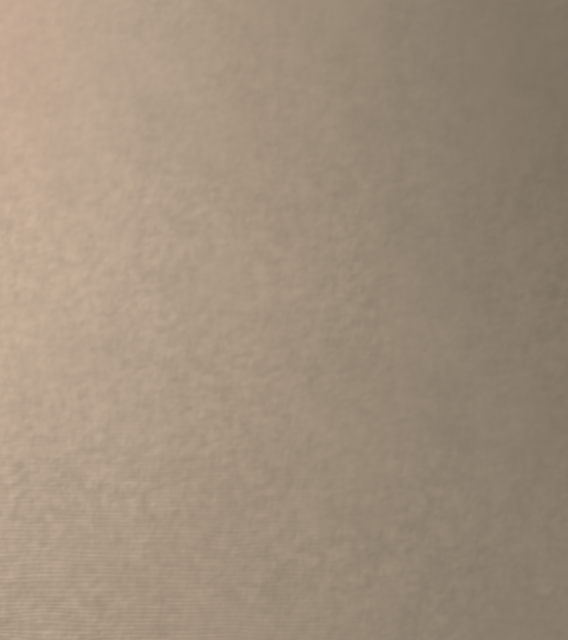
Reproduce this texture procedurally as a Shadertoy shader.

```glsl
// Softly lit beige woven cloth, bright at the left and falling into shade at the right.
#define SHADE_COLOR vec3(0.485, 0.442, 0.383)
#define LIGHT_COLOR vec3(0.780, 0.690, 0.602)
#define BLUSH_COLOR vec3(0.010, -0.008, -0.003)
#define GRAIN_SCALE 92.0
#define GRAIN_AMOUNT 0.085
#define FIBRE_SCALE 165.0
#define FIBRE_AMOUNT 0.050
#define THREAD_COUNT 150.0
#define THREAD_AMOUNT 0.075
#define MOTTLE_SCALE 16.0
#define MOTTLE_AMOUNT 0.024

// Sine-free hash of a lattice point
float hash(vec2 p) {
    vec3 q = fract(vec3(p.xyx) * 0.1031);
    q += dot(q, q.yzx + 33.33);
    return fract((q.x + q.y) * q.z);
}

// Smooth value noise, -1 to 1
float noise(vec2 p) {
    vec2 cell = floor(p);
    vec2 f = fract(p);
    f = f * f * (3.0 - 2.0 * f);
    float low = mix(hash(cell), hash(cell + vec2(1, 0)), f.x);
    float high = mix(hash(cell + vec2(0, 1)), hash(cell + vec2(1, 1)), f.x);
    return 2.0 * mix(low, high, f.y) - 1.0;
}

vec2 turn(vec2 p, float angle) {
    float c = cos(angle), s = sin(angle);
    return vec2(c * p.x + s * p.y, c * p.y - s * p.x);
}

// Broad light: strongest at the upper left, flatter towards the bottom
float lighting(vec2 uv) {
    float left = mix(0.66, 0.95, smoothstep(-0.05, 0.62, uv.y));
    float right = mix(0.16, 0.03, smoothstep(0.0, 1.0, uv.y));
    return mix(left, right, mix(uv.x, smoothstep(0.0, 1.0, uv.x), 0.25));
}

// Soft fibres: nearly level, nearly upright and slanted dashes
float clothGrain(vec2 p) {
    vec2 q = p * GRAIN_SCALE;
    float across = noise(turn(q, 0.15) * vec2(0.60, 1.25) + 17.0);
    float upright = noise(turn(q, -0.12) * vec2(1.20, 0.55) + 53.0);
    float slanted = noise(turn(q, 0.65) * vec2(0.75, 1.10) + 91.0);
    return (across + upright + slanted) * 0.6;
}

// Finer crossed fibres between the dashes
float fineFibres(vec2 p) {
    vec2 q = p * FIBRE_SCALE;
    return noise(turn(q, 0.3) * vec2(0.6, 1.1) + 7.0)
         + noise(turn(q, -0.2) * vec2(1.1, 0.6) + 71.0);
}

// Fine, slightly wavering horizontal threads with broken lengths
float threads(vec2 p) {
    float row = p.y * THREAD_COUNT + 0.5 * noise(p * vec2(14.0, 30.0));
    float ridge = cos(6.28318 * row);
    float broken = noise(vec2(p.x * 35.0, row));
    return ridge * (0.55 + 0.35 * broken) + 0.4 * broken;
}

void mainImage(out vec4 fragColor, in vec2 fragCoord) {
    vec2 uv = fragCoord / iResolution.xy;
    vec2 p = fragCoord / iResolution.y;

    // Detail fades into the shade, and threads show at the lower left
    float grainFade = mix(1.0, 0.5, smoothstep(0.1, 1.0, uv.x))
                    * mix(1.0, 0.55, smoothstep(0.5, 1.0, uv.y));
    float threadFade = smoothstep(0.85, 0.0, uv.x) * smoothstep(0.45, 0.0, uv.y);
    float patches = 0.85 + 0.3 * noise(p * 9.0 + 40.0);
    float mottle = noise(p * MOTTLE_SCALE * vec2(1.3, 0.7))
                 + 0.7 * noise(p * MOTTLE_SCALE * 2.3 + 31.0);

    float level = lighting(uv);
    level += GRAIN_AMOUNT * grainFade * patches * clothGrain(p);
    level += FIBRE_AMOUNT * grainFade * patches * fineFibres(p);
    level += THREAD_AMOUNT * threadFade * threads(p);
    level += MOTTLE_AMOUNT * mottle;

    // Faint warm blush at the upper left edge
    float blush = smoothstep(0.2, 0.0, uv.x) * smoothstep(0.55, 0.95, uv.y);
    vec3 cloth = mix(SHADE_COLOR, LIGHT_COLOR, level) + BLUSH_COLOR * blush;
    fragColor = vec4(clamp(cloth, 0.0, 1.0), 1.0);
}
```
